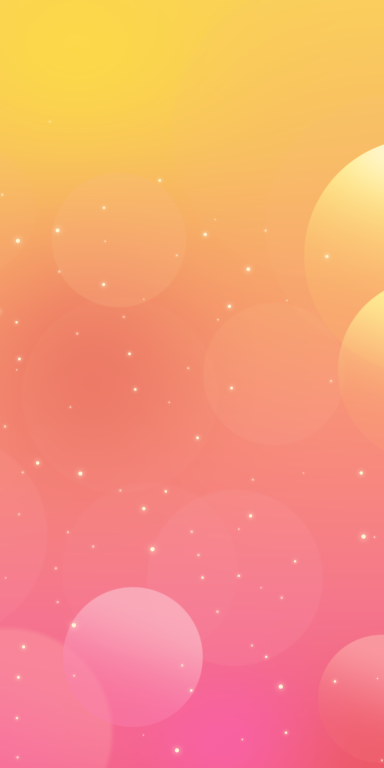
Give the GLSL for this background, as a WebGL 2 fragment shader.

```glsl
#version 300 es
precision highp float;
// Warm yellow-to-pink gradient with translucent bokeh discs and scattered sparkles.

uniform vec2 u_resolution;
out vec4 fragColor;

const vec3 SPARKLE = vec3(1.0, 0.96, 0.83);

// Vertical ramp, bottom to top, one stop every 0.4 canvas widths.
const vec3 RAMP[6] = vec3[6](
    vec3(0.94, 0.38, 0.49), vec3(0.96, 0.46, 0.55), vec3(0.97, 0.54, 0.49),
    vec3(0.97, 0.63, 0.43), vec3(0.97, 0.74, 0.38), vec3(0.98, 0.81, 0.35));

// Faint discs: centre x, centre y, radius, opacity.
const vec4 FAINT[9] = vec4[9](
    vec4(0.833, 1.661, 0.385, 0.07), vec4(1.029, 1.414, 0.339, 0.10),
    vec4(-0.08, 1.453, 0.172, 0.10), vec4(0.310, 1.375, 0.175, 0.24),
    vec4(0.312, 0.971, 0.255, 0.07), vec4(0.714, 1.026, 0.185, 0.16),
    vec4(-0.143, 0.607, 0.266, 0.14), vec4(0.390, 0.515, 0.229, 0.08),
    vec4(0.612, 0.495, 0.229, 0.17));

// Sine-free hash giving two values in 0..1.
vec2 hash22(vec2 p) {
    vec3 q = fract(vec3(p.xyx) * vec3(0.1031, 0.1030, 0.0973));
    q += dot(q, q.yzx + 33.33);
    return fract((q.xx + q.yz) * q.zy);
}

vec3 verticalRamp(float y) {
    float t = clamp(y / 0.4, 0.0, 4.999);
    int i = int(t);
    return mix(RAMP[i], RAMP[i + 1], fract(t));
}

vec3 glow(vec3 base, vec2 p, vec2 centre, vec2 size, vec3 tint, float opacity) {
    vec2 d = (p - centre) / size;
    return mix(base, tint, opacity * exp(-dot(d, d)));
}

float discMask(vec2 p, vec2 centre, float radius, float softness) {
    return 1.0 - smoothstep(-softness, softness, length(p - centre) - radius);
}

// Disc shaded along a tilted axis; alpha of each colour is its opacity.
vec3 shadedDisc(vec3 base, vec2 p, vec2 centre, float radius, float softness,
                vec4 low, vec4 high) {
    float along = dot(p - centre, vec2(0.37, 0.93)) / radius;
    vec4 shade = mix(low, high, smoothstep(-0.85, 0.75, along));
    return mix(base, shade.rgb, shade.a * discMask(p, centre, radius, softness));
}

// One jittered sparkle per occupied grid cell, with a bright core and halo.
float sparkles(vec2 p, float cells, float density, float size, float pixel) {
    vec2 home = floor(p * cells);
    float light = 0.0;
    for (int y = -1; y <= 1; y++) {
        for (int x = -1; x <= 1; x++) {
            vec2 cell = home + vec2(x, y);
            vec2 pick = hash22(cell + cells * 7.0);
            vec2 centre = (cell + hash22(cell + cells * 13.0 + 41.0)) / cells;
            float fade = 1.0 - smoothstep(1.3, 1.75, centre.y);
            float present = step(pick.x, density * fade);
            float radius = size * mix(0.45, 1.0, pick.y);
            float d = length(p - centre);
            float core = 1.0 - smoothstep(radius - pixel, radius + pixel, d);
            float halo = 0.3 * exp(-d * d / (radius * radius * 4.0));
            light = max(light, present * max(core, halo));
        }
    }
    return light;
}

void main() {
    vec2 p = gl_FragCoord.xy / u_resolution.x;
    float pixel = 1.0 / u_resolution.x;

    // Base gradient and broad colour glows.
    vec3 col = verticalRamp(p.y);
    col = glow(col, p, vec2(0.20, 1.86), vec2(0.40, 0.28), vec3(0.99, 0.86, 0.27), 0.8);
    col = glow(col, p, vec2(0.24, 1.03), vec2(0.30, 0.29), vec3(0.91, 0.42, 0.37), 0.75);
    col = glow(col, p, vec2(0.60, 0.07), vec2(0.26, 0.20), vec3(0.98, 0.38, 0.66), 0.85);
    col = glow(col, p, vec2(0.05, 0.12), vec2(0.30, 0.22), vec3(0.98, 0.43, 0.64), 0.6);
    col = glow(col, p, vec2(1.02, 0.00), vec2(0.24, 0.22), vec3(0.92, 0.34, 0.38), 0.8);

    // Barely visible background discs, rosier towards the bottom.
    vec3 haze = mix(vec3(0.98, 0.60, 0.68), vec3(0.98, 0.73, 0.52), smoothstep(0.5, 1.2, p.y));
    for (int i = 0; i < 9; i++) {
        col = mix(col, haze, FAINT[i].w * discMask(p, FAINT[i].xy, FAINT[i].z, 1.5 * pixel));
    }

    // Luminous yellow discs on the right.
    col = shadedDisc(col, p, vec2(1.099, 1.333), 0.307, pixel,
                     vec4(0.99, 0.74, 0.42, 0.25), vec4(1.0, 0.94, 0.56, 1.0));
    col = glow(col, p, vec2(1.03, 1.62), vec2(0.12, 0.11), vec3(1.0, 0.97, 0.87),
               0.8 * discMask(p, vec2(1.099, 1.333), 0.307, pixel));
    col = shadedDisc(col, p, vec2(1.120, 1.035), 0.240, pixel,
                     vec4(0.98, 0.68, 0.45, 0.20), vec4(1.0, 0.93, 0.58, 1.0));

    // Rosy discs along the bottom.
    col = shadedDisc(col, p, vec2(0.020, 0.091), 0.272, 0.010,
                     vec4(0.98, 0.46, 0.66, 0.40), vec4(0.98, 0.58, 0.62, 0.60));
    col = shadedDisc(col, p, vec2(0.346, 0.289), 0.182, pixel,
                     vec4(0.98, 0.50, 0.68, 0.45), vec4(0.98, 0.68, 0.74, 0.90));
    col = shadedDisc(col, p, vec2(0.995, 0.180), 0.167, pixel,
                     vec4(0.95, 0.42, 0.46, 0.35), vec4(0.98, 0.62, 0.64, 0.85));

    // Sparkles in two sizes.
    float light = max(sparkles(p, 7.0, 0.50, 0.0062, pixel),
                      0.7 * sparkles(p, 9.0, 0.28, 0.0033, pixel));
    fragColor = vec4(mix(col, SPARKLE, light), 1.0);
}
```
